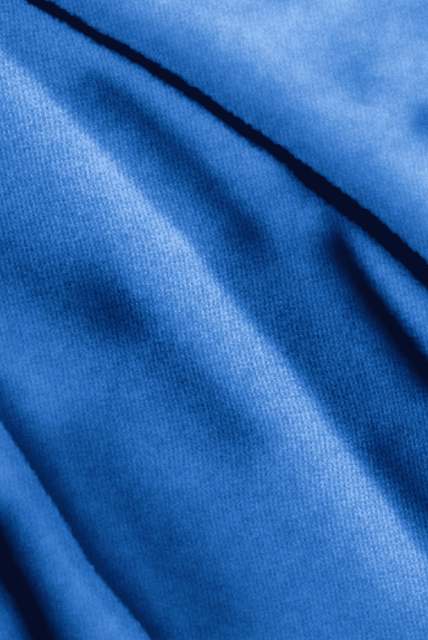
Write a Shadertoy shader that draws this texture.

```glsl
// Draped blue knitted cotton with soft diagonal folds and a deep crease

float hash(vec2 p) {
    vec3 q = fract(p.xyx * 0.1031);
    q += dot(q, q.yzx + 33.33);
    return fract((q.x + q.y) * q.z);
}

float noise(vec2 p) {
    vec2 i = floor(p), f = fract(p);
    f = f * f * (3.0 - 2.0 * f);
    return mix(mix(hash(i), hash(i + vec2(1, 0)), f.x),
               mix(hash(i + vec2(0, 1)), hash(i + vec2(1, 1)), f.x), f.y);
}

float fbm(vec2 p) {
    float sum = 0.0, amp = 0.5;
    for (int i = 0; i < 4; i++) {
        sum += amp * noise(p);
        p = mat2(1.6, 1.2, -1.2, 1.6) * p + 7.3;
        amp *= 0.5;
    }
    return sum;
}

// x: position along a bowed line from a to b, y: distance to its upper right
vec2 along(vec2 p, vec2 a, vec2 b, float bow) {
    vec2 span = b - a, r = p - a;
    float t = dot(r, span) / dot(span, span);
    float d = dot(r, vec2(span.y, -span.x)) / length(span);
    return vec2(t, d - bow * 4.0 * t * (1.0 - t));
}

// Soft streak with its own falloff on the upper and the lower side
float fold(vec2 p, vec2 a, vec2 b, float bow, float upper, float lower) {
    vec2 s = along(p, a, b, bow);
    float d = s.y / (s.y > 0.0 ? upper : lower);
    float ends = smoothstep(-0.15, 0.12, s.x) * (1.0 - smoothstep(0.88, 1.15, s.x));
    return exp(-d * d) * ends;
}

// Dye ramp from deep shadow to highlight
vec3 dye(float tone) {
    vec3 ramp[6] = vec3[6](vec3(0.02, 0.05, 0.16), vec3(0.02, 0.18, 0.42),
                           vec3(0.06, 0.31, 0.59), vec3(0.16, 0.42, 0.74),
                           vec3(0.29, 0.53, 0.83), vec3(0.48, 0.67, 0.91));
    float x = clamp(tone, 0.0, 1.1) * 5.0;
    int i = min(int(x), 4);
    return mix(ramp[i], ramp[i + 1], x - float(i));
}

// Light and shade of the drape
float drape(vec2 p) {
    float tone = 0.59;
    vec2 crease = along(p, vec2(0.02, -0.03), vec2(1.02, 0.645), 0.04);

    // Bright panel above the crease, with gentle dents
    float panel = smoothstep(0.02, 0.2, crease.y);
    tone += panel * (0.27 + 0.4 * (fbm(p * vec2(5.0, 8.0)) - 0.47));
    tone -= 0.16 * exp(-dot(p - vec2(0.84, 0.19), p - vec2(0.84, 0.19)) * 130.0);
    tone -= 0.30 * exp(-dot(p - vec2(1.0, 0.29), p - vec2(1.0, 0.29)) * 500.0);

    // Rolled fold below the crease and its shadow
    tone += 0.12 * fold(p, vec2(0.1, 0.03), vec2(1.05, 0.78), 0.06, 0.04, 0.06);
    tone -= 0.27 * fold(p, vec2(0.22, 0.18), vec2(0.62, 0.58), 0.015, 0.035, 0.065);
    tone -= 0.48 * fold(p, vec2(0.77, 0.53), vec2(1.05, 0.92), -0.01, 0.03, 0.065);
    tone += 0.07 * fold(p, vec2(0.2, 0.3), vec2(0.62, 0.72), 0.0, 0.06, 0.06);

    // Main ridge, crisp and shaded on its right
    tone += 0.27 * fold(p, vec2(-0.05, 0.08), vec2(1.03, 1.4), 0.052, 0.022, 0.12);
    tone -= 0.20 * fold(p, vec2(0.52, 0.60), vec2(1.05, 1.24), 0.0, 0.12, 0.05);
    tone -= 0.12 * fold(p, vec2(0.86, 1.04), vec2(1.05, 1.26), 0.0, 0.06, 0.04);

    // Shallow valleys and swells on the left
    tone -= 0.19 * fold(p, vec2(0.2, 0.62), vec2(0.6, 1.05), 0.0, 0.05, 0.08);
    tone -= 0.16 * fold(p, vec2(-0.1, 0.55), vec2(0.3, 0.78), 0.0, 0.08, 0.07);
    tone += 0.06 * fold(p, vec2(-0.05, 0.82), vec2(0.45, 1.15), 0.0, 0.08, 0.08);
    tone -= 0.20 * fold(p, vec2(0.16, 0.98), vec2(0.55, 1.52), 0.0, 0.11, 0.10);

    // Lower left fold: cast shadow, lit roll, dark hollow
    tone -= 0.32 * fold(p, vec2(-0.03, 0.9), vec2(0.4, 1.54), -0.025, 0.05, 0.008);
    tone += 0.10 * fold(p, vec2(-0.06, 0.97), vec2(0.35, 1.56), -0.025, 0.02, 0.05);
    tone -= 0.50 * fold(p, vec2(-0.04, 1.2), vec2(0.14, 1.58), 0.0, 0.07, 0.055);

    // Deep crease, widening to the right
    tone -= 0.13 * fold(p, vec2(0.02, -0.03), vec2(1.02, 0.645), 0.04, 0.06, 0.035);
    tone -= 0.35 * fold(p, vec2(0.68, 0.40), vec2(1.06, 0.68), 0.01, 0.01, 0.05);
    tone = 0.58 + 1.32 * (tone - 0.57);
    float gap = crease.y / (crease.y > 0.0 ? 0.013 : 0.013 + 0.014 * crease.x);
    return tone - 0.8 * exp(-pow(abs(gap), 2.6));
}

// Columns of slanted stitches
float knit(vec2 p) {
    vec2 q = mat2(0.98, 0.19, -0.19, 0.98) * p;
    q += 0.018 * vec2(noise(p * 5.0), noise(p * 5.0 + 19.0));
    q *= vec2(92.0, 84.0);
    float side = abs(fract(q.x) - 0.5);
    float rib = cos(6.2832 * q.x);
    float loops = cos(6.2832 * (q.y + side * 1.2));
    return 0.75 * rib + 0.45 * loops;
}

void mainImage(out vec4 fragColor, in vec2 fragCoord) {
    // Width is one unit, y runs down from the top edge
    vec2 p = vec2(fragCoord.x, iResolution.y - fragCoord.y) / iResolution.x;
    vec2 fuzz = vec2(noise(p * 120.0), noise(p * 120.0 + 60.0)) - 0.5;
    vec2 sway = vec2(noise(p * 9.0), noise(p * 9.0 + 40.0)) - 0.5;
    float tone = drape(p + 0.012 * sway + 0.006 * fuzz);

    // Stitches fade outside the band of focus
    float depth = along(p, vec2(-0.05, 0.3), vec2(1.05, 1.2), 0.0).y;
    float focus = 0.2 + 0.8 * exp(-depth * depth * 7.0);
    float lit = smoothstep(0.0, 0.4, tone);
    tone += 0.085 * focus * lit * knit(p);

    // Fuzz and uneven yarn
    float grain = 0.6 * noise(p * 190.0) + 0.6 * noise(p * 330.0 + 11.0) - 0.6;
    tone += 0.27 * lit * (0.3 + 0.7 * focus) * grain;
    tone += 0.13 * lit * (fbm(p * 38.0) - 0.47);
    fragColor = vec4(dye(tone), 1.0);
}
```
